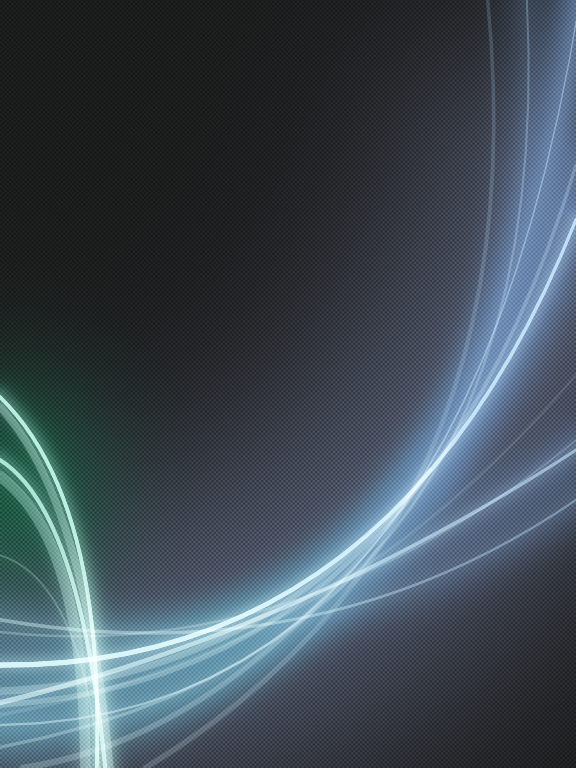
This background is drawn by a WebGL 2 fragment shader. Its source:

```glsl
#version 300 es
precision highp float;

uniform vec2 u_resolution;
out vec4 fragColor;

// Lengths are in canvas heights
const vec3 BASE = vec3(0.105, 0.108, 0.108);
const vec3 HALO = vec3(0.30, 0.325, 0.395);
const vec3 MOSS = vec3(0.10, 0.38, 0.27);
const vec3 GLOW_LEFT = vec3(0.38, 0.61, 0.70);
const vec3 GLOW_RIGHT = vec3(0.42, 0.55, 0.73);
const vec3 GLOW_GREEN = vec3(0.14, 0.43, 0.33);
const vec3 GLOW_MINT = vec3(0.62, 0.83, 0.83);
const vec3 LINE_LEFT = vec3(0.80, 0.96, 0.98);
const vec3 LINE_RIGHT = vec3(0.62, 0.80, 0.97);
const vec3 LINE_MINT = vec3(0.74, 0.98, 0.91);
const float HALO_RADIUS = 0.25;
const float BLUE_RADIUS = 0.036;
const float MINT_RADIUS = 0.020;
const float BLOOM_RADIUS = 0.012;
const float BLOOM_STRENGTH = 0.30;
const float WEAVE_COUNT = 170.667;
const float WEAVE_DEPTH = 0.28;
const float TAU = 6.2831853;
const int SEGMENTS = 24;
const int RIBBONS = 16;
const int BLUE_RIBBONS = 11;

// Quadratic ribbons: blue ones first, then mint
const vec2 START[RIBBONS] = vec2[](
    vec2(0, 0.134), vec2(0.189, 0), vec2(0, 0.027), vec2(0, 0.056),
    vec2(0, 0.082), vec2(0, 0.085), vec2(0, 0.193), vec2(0, 0.069),
    vec2(0, 0.177), vec2(0, 0.100), vec2(0.03, 0), vec2(0, 0.483),
    vec2(0, 0.401), vec2(0, 0.470), vec2(0, 0.380), vec2(0, 0.277));
const vec2 BEND[RIBBONS] = vec2[](
    vec2(0.517, 0.130), vec2(0.703, 0.310), vec2(0.729, 0.167), vec2(0.605, 0.063),
    vec2(0.547, 0.115), vec2(0.391, 0.180), vec2(0.417, 0.121), vec2(0.449, 0.154),
    vec2(0.391, 0.134), vec2(0.339, 0.115), vec2(0.313, 0.043), vec2(0.137, 0.349),
    vec2(0.104, 0.336), vec2(0.111, 0.349), vec2(0.111, 0.297), vec2(0.104, 0.245));
const vec2 FINISH[RIBBONS] = vec2[](
    vec2(0.750, 0.714), vec2(0.635, 1), vec2(0.686, 1), vec2(0.755, 1),
    vec2(0.750, 0.785), vec2(0.750, 0.414), vec2(0.750, 0.349), vec2(0.750, 0.512),
    vec2(0.750, 0.427), vec2(0.560, 0.388), vec2(0.560, 0.388), vec2(0.126, 0),
    vec2(0.137, 0), vec2(0.143, 0), vec2(0.111, 0), vec2(0.130, 0));
// Half width, line opacity, glow strength
const vec3 STYLE[RIBBONS] = vec3[](
    vec3(0.0030, 0.95, 0.55), vec3(0.0030, 0.20, 0.0), vec3(0.0018, 0.32, 0.22),
    vec3(0.0013, 0.50, 0.65), vec3(0.0030, 0.30, 0.38), vec3(0.0028, 0.68, 0.34),
    vec3(0.0020, 0.45, 0.30), vec3(0.0020, 0.15, 0.0), vec3(0.0014, 0.28, 0.08),
    vec3(0.0040, 0.28, 0.20), vec3(0.0035, 0.25, 0.15), vec3(0.0027, 0.92, 0.35),
    vec3(0.0028, 0.85, 0.30), vec3(0.0050, 0.35, 0.0), vec3(0.0070, 0.32, 0.20),
    vec3(0.0012, 0.28, 0.0));

float falloff(float dist, float radius) {
    return exp(-dist * dist / (radius * radius));
}

// Returns distance to the curve and position along it
vec2 ribbonDistance(vec2 p, vec2 a, vec2 b, vec2 c) {
    vec2 nearest = vec2(10.0, 0.0);
    vec2 from = a;
    for (int i = 0; i < SEGMENTS; i++) {
        float t = float(i + 1) / float(SEGMENTS);
        vec2 to = mix(mix(a, b, t), mix(b, c, t), t);
        vec2 edge = to - from;
        float h = clamp(dot(p - from, edge) / dot(edge, edge), 0.0, 1.0);
        float d = length(p - from - edge * h);
        if (d < nearest.x) nearest = vec2(d, (float(i) + h) / float(SEGMENTS));
        from = to;
    }
    return nearest;
}

void main() {
    vec2 p = gl_FragCoord.xy / u_resolution.y;
    float pixel = 1.0 / u_resolution.y;
    float across = smoothstep(0.25, 0.7, p.x);
    vec3 blueLine = mix(LINE_LEFT, LINE_RIGHT, across);

    // Gather light from every ribbon; lines combine by screening
    float halo = 0.0, blueDark = 1.0, mintDark = 1.0;
    vec3 lineDark = vec3(1.0);
    for (int i = 0; i < RIBBONS; i++) {
        vec2 near = ribbonDistance(p, START[i], BEND[i], FINISH[i]);
        vec3 style = STYLE[i];
        bool blue = i < BLUE_RIBBONS;
        if (i == 0) halo = falloff(near.x, HALO_RADIUS);
        if (blue) blueDark *= 1.0 - style.z * falloff(near.x, BLUE_RADIUS);
        else mintDark *= 1.0 - style.z * falloff(near.x, MINT_RADIUS);

        float halfWidth = style.x * (blue ? mix(1.25, 0.75, near.y) : 1.0);
        float core = clamp((halfWidth - near.x) / pixel + 0.5, 0.0, 1.0);
        float bloom = BLOOM_STRENGTH * falloff(near.x, BLOOM_RADIUS);
        float cover = style.y * max(core, bloom * style.y);
        lineDark *= 1.0 - cover * (blue ? blueLine : LINE_MINT);
    }

    // Backdrop, glows, fine weave, then the lines
    vec3 color = mix(BASE, HALO, halo);
    vec2 mossOffset = (p - vec2(0.015, 0.36)) / vec2(0.125, 0.15);
    color = mix(color, MOSS, 0.8 * exp(-dot(mossOffset, mossOffset)));
    color = mix(color, mix(GLOW_LEFT, GLOW_RIGHT, across), 1.0 - blueDark);
    float low = 1.0 - smoothstep(0.12, 0.35, p.y);
    color = mix(color, mix(GLOW_GREEN, GLOW_MINT, low), 1.0 - mintDark);
    vec2 weave = sin(p * WEAVE_COUNT * TAU);
    color *= 1.0 + WEAVE_DEPTH * weave.x * weave.y * mix(0.4, 1.0, blueDark);
    fragColor = vec4(1.0 - (1.0 - color) * lineDark, 1.0);
}
```
